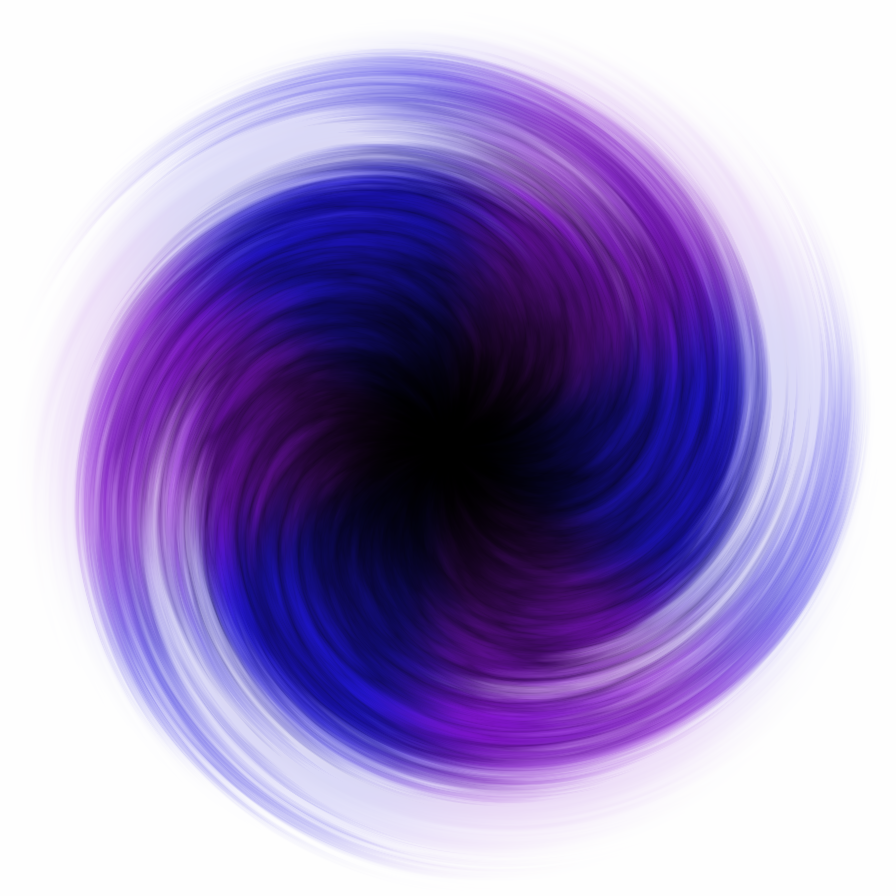
This background is drawn by a Shadertoy shader. Its source:

```glsl
vec3 gradientAt(vec3 cell) {
    vec3 k = vec3(dot(cell, vec3(127.1, 311.7, 74.7)),
                  dot(cell, vec3(269.5, 183.3, 246.1)),
                  dot(cell, vec3(113.5, 271.9, 124.6)));
    return 2.0 * fract(sin(k) * 43758.55) - 1.0;
}

float cornerValue(vec3 cell, vec3 f, vec3 corner) {
    return dot(gradientAt(cell + corner), f - corner);
}

float gradientNoise(vec3 p) {
    vec3 i = floor(p), f = fract(p);
    vec3 u = f * f * f * (f * (f * 6.0 - 15.0) + 10.0);
    vec2 o = vec2(0.0, 1.0);
    vec4 edges = mix(
        vec4(cornerValue(i, f, o.xxx), cornerValue(i, f, o.xyx),
             cornerValue(i, f, o.xxy), cornerValue(i, f, o.xyy)),
        vec4(cornerValue(i, f, o.yxx), cornerValue(i, f, o.yyx),
             cornerValue(i, f, o.yxy), cornerValue(i, f, o.yyy)), u.x);
    vec2 faces = mix(edges.xz, edges.yw, u.y);
    return mix(faces.x, faces.y, u.z);
}

// x: soft cloud value, y: thin dark veins
vec2 streaks(vec3 p) {
    vec2 sum = vec2(0.0);
    float amplitude = 0.55;
    for (int octave = 0; octave < 5; octave++) {
        float n = gradientNoise(p);
        sum += amplitude * vec2(n, pow(max(1.0 - 2.2 * abs(n), 0.0), 2.0));
        p = p * 1.95 + 7.3;
        amplitude *= 0.55;
    }
    return sum;
}

void mainImage(out vec4 fragColor, in vec2 fragCoord) {
    vec2 p = (2.0 * fragCoord - iResolution.xy) / min(iResolution.x, iResolution.y);
    float r = length(p);
    float angle = atan(p.y, p.x + 1e-5);

    // Winding tightens outward; the circular domain has no angular seam
    float swirl = angle - 4.2 * r * r;
    vec2 detail = streaks(vec3(4.5 * cos(swirl), 4.5 * sin(swirl), 4.5 * r));

    // Three alternating violet and blue sectors
    float violet = smoothstep(-0.75, 0.9, cos(3.0 * (angle - 0.95)) + 0.5 * detail.x);
    vec3 color = mix(vec3(0.13, 0.09, 0.88), vec3(0.53, 0.09, 0.85), violet);

    // Black core with veins
    color *= smoothstep(0.06, 0.67, r + 0.12 * detail.x);
    color *= 1.0 - 0.45 * detail.y * (1.0 - smoothstep(0.55, 0.9, r));

    // Three dense arms dissolve into a pale rim
    float arm = cos(3.0 * (swirl - 0.79));
    float edge = r - 0.085 * arm * smoothstep(0.3, 0.65, r)
               - 0.2 * detail.x - 0.07 * (detail.y - 0.5);
    float cover = 1.0 - smoothstep(0.53, 0.93, edge);
    cover = max(cover, 0.16 * (1.0 - smoothstep(0.78, 0.98, r - 0.1 * detail.x)));
    cover *= 1.0 - smoothstep(0.86, 1.0, r);

    fragColor = vec4(mix(vec3(0.995), color, cover), 1.0);
}
```
